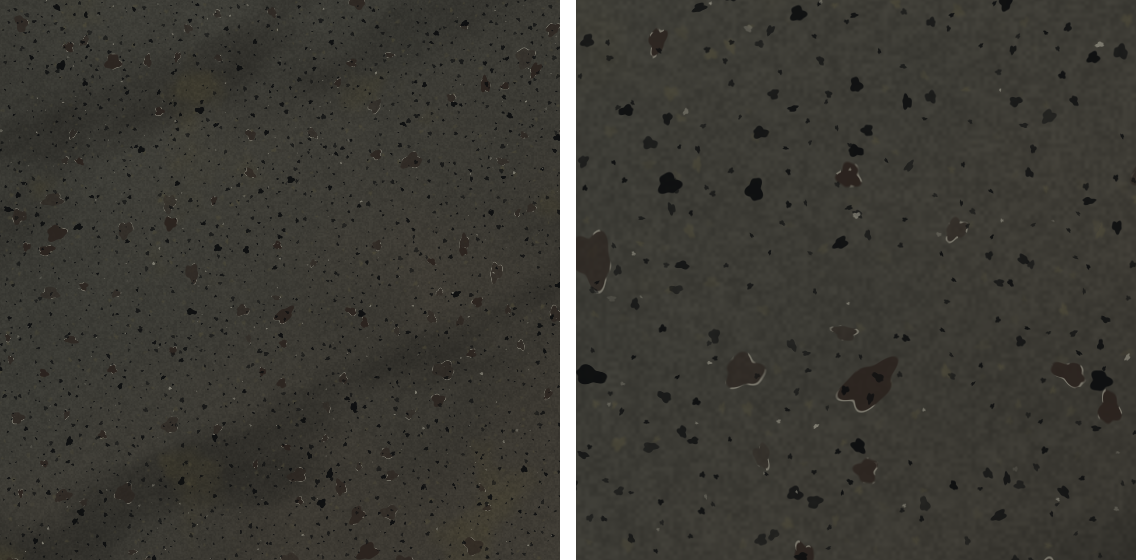
Left: the whole. Right: its middle third, enlarged.
Write a Shadertoy shader that draws this texture.

```glsl
// Dark grey-green engineered stone: clouded ground with diagonal smoky veins and
// fine grain, strewn with tan dots, black chips, brown pebbles with broken pale
// rims and tiny bright flecks. Each layer is a jittered grid of wobbly ellipses.

const vec3 GROUND      = vec3(0.234, 0.233, 0.210);
const vec3 WARM_GROUND = vec3(0.234, 0.222, 0.195);
const vec3 SMOKE       = vec3(0.158, 0.154, 0.138);
const vec3 OCHRE       = vec3(0.300, 0.275, 0.180);
const vec3 TAN_DOT     = vec3(0.345, 0.325, 0.235);
const vec3 BLACK_CHIP  = vec3(0.045, 0.050, 0.055);
const vec3 PEBBLE      = vec3(0.165, 0.133, 0.115);
const vec3 PALE        = vec3(0.560, 0.550, 0.500);

const float VEIN_SLOPE   = 0.5;    // rise of the smoky veins
const float VEIN_SPACING = 0.72;
const float VEIN_OFFSET  = 0.68;
const float GRAIN_CELLS  = 400.0;
const float GRAIN_AMOUNT = 0.075;
const float SOFTNESS     = 0.0014; // edge blur in canvas units
const float RIM_WIDTH    = 0.0007;

struct Chip {
    float dist;  // signed distance to the outline
    vec2 local;  // position relative to the centre, divided by the radius
    float seed;
};

// Integer hash: three random values in 0..1
vec3 hash3(vec2 cell, int salt) {
    uvec3 v = uvec3(ivec3(ivec2(cell), salt)) * 1664525u + 1013904223u;
    v.x += v.y * v.z; v.y += v.z * v.x; v.z += v.x * v.y;
    v ^= v >> 16u;
    v.x += v.y * v.z; v.y += v.z * v.x; v.z += v.x * v.y;
    return vec3(v >> 8u) / 16777216.0;
}

float noise(vec2 p, int salt) {
    vec2 i = floor(p), f = fract(p);
    f = f * f * (3.0 - 2.0 * f);
    float low = mix(hash3(i, salt).x, hash3(i + vec2(1, 0), salt).x, f.x);
    float high = mix(hash3(i + vec2(0, 1), salt).x, hash3(i + vec2(1, 1), salt).x, f.x);
    return mix(low, high, f.y);
}

float fbm(vec2 p, int salt) {
    float sum = 0.0, gain = 0.5;
    for (int i = 0; i < 5; i++) {
        sum += gain * noise(p, salt + i);
        p = mat2(1.6, 1.2, -1.2, 1.6) * p;
        gain *= 0.5;
    }
    return sum;
}

// Nearest chip of a layer; share is the portion of cells that hold one
Chip scatter(vec2 uv, float cells, float share, float minRadius, float maxRadius, int salt) {
    Chip nearest = Chip(1.0, vec2(0), 0.0);
    vec2 home = floor(uv * cells);
    for (int y = -1; y <= 1; y++)
    for (int x = -1; x <= 1; x++) {
        vec2 cell = home + vec2(x, y);
        vec3 place = hash3(cell, salt);
        vec3 form = hash3(cell, salt + 50);
        if (place.z > share) continue;
        float radius = mix(minRadius, maxRadius, pow(form.x, 3.0));
        float turn = 6.2832 * form.y;
        vec2 p = uv - (cell + place.xy) / cells;
        p = mat2(cos(turn), -sin(turn), sin(turn), cos(turn)) * p;
        p.y *= mix(1.0, 1.8, form.z);
        float a = atan(p.y, p.x);
        float outline = 1.0 + 0.16 * sin(3.0 * a + 40.0 * form.x) + 0.10 * sin(5.0 * a + 30.0 * form.z);
        float d = length(p) - radius * outline;
        if (d < nearest.dist) nearest = Chip(d, p / radius, fract(form.y * 37.0));
    }
    return nearest;
}

float cover(float dist, float soft) {
    return smoothstep(0.5 * soft, -0.5 * soft, dist);
}

vec3 stoneGround(vec2 uv) {
    float cloud = fbm(uv * 4.0, 10);
    float warmth = smoothstep(-0.5, 0.7, uv.x - uv.y + cloud - 0.5);
    vec3 col = mix(GROUND, WARM_GROUND, warmth);
    // Smoky diagonal veins, broken up by stretched noise
    float across = uv.y - VEIN_SLOPE * uv.x;
    float band = 0.5 + 0.5 * cos(6.2832 * (across - VEIN_OFFSET + 0.2 * (cloud - 0.5)) / VEIN_SPACING);
    float wisps = fbm(vec2(uv.x + VEIN_SLOPE * uv.y, across * 2.5) * 3.5, 20);
    col = mix(col, SMOKE, 0.75 * band * band * smoothstep(0.30, 0.75, wisps));
    col = mix(col, OCHRE, 0.35 * smoothstep(0.60, 0.80, fbm(uv * 6.0, 30)));
    col *= 0.93 + 0.17 * cloud;
    // Fine grain at two sizes
    float grain = noise(uv * GRAIN_CELLS, 40) + 0.6 * noise(uv * GRAIN_CELLS * 0.4, 41) - 0.8;
    return col * (1.0 + 2.0 * GRAIN_AMOUNT * grain);
}

void mainImage(out vec4 fragColor, in vec2 fragCoord) {
    vec2 uv = fragCoord / iResolution.y;
    float soft = max(SOFTNESS, 1.2 / iResolution.y);
    vec3 col = stoneGround(uv);

    Chip dot1 = scatter(uv, 45.0, 0.55, 0.0018, 0.0045, 100);
    col = mix(col, TAN_DOT, 0.45 * dot1.seed * cover(dot1.dist, 2.5 * soft));

    // Pebbles: brown body, pale rim that shows only along parts of the edge
    Chip pebble = scatter(uv, 16.0, 0.42, 0.007, 0.020, 200);
    col = mix(col, PEBBLE, mix(0.35, 0.95, pebble.seed) * cover(pebble.dist, 1.5 * soft));
    float broken = smoothstep(0.52, 0.75, noise(pebble.local * 1.8 + 90.0 * pebble.seed, 210));
    float rim = cover(abs(pebble.dist) - RIM_WIDTH, soft);
    col = mix(col, PALE, 0.75 * rim * broken);

    // Black chips: many fine ones and a few large ones
    Chip fine = scatter(uv, 58.0, 0.62, 0.0014, 0.0046, 300);
    Chip large = scatter(uv, 14.0, 0.32, 0.0045, 0.0095, 400);
    float black = max(mix(0.55, 1.0, fine.seed) * cover(fine.dist, soft), cover(large.dist, soft));
    col = mix(col, BLACK_CHIP, 0.92 * black);

    Chip fleck = scatter(uv, 28.0, 0.35, 0.0008, 0.0028, 500);
    col = mix(col, PALE, mix(0.2, 0.85, fleck.seed) * cover(fleck.dist, soft));

    fragColor = vec4(col, 1.0);
}
```
